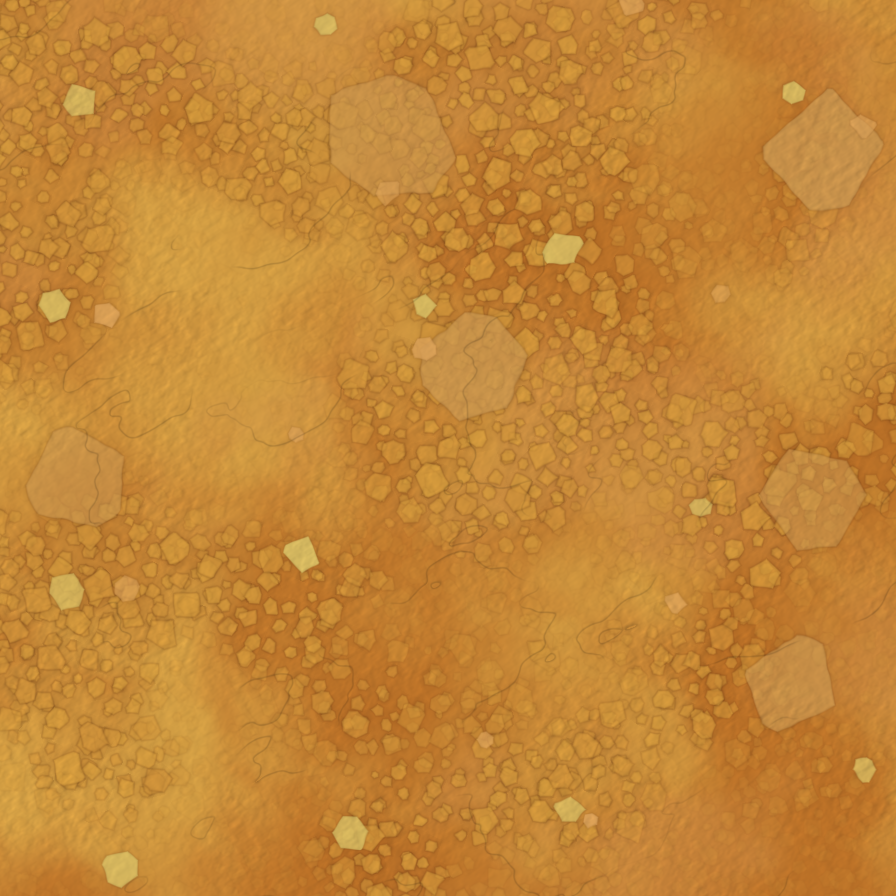
A Shadertoy shader for this texture:

```glsl
// Ochre ground strewn with angular pebbles: cloudy layered noise for the earth,
// scattered clipped polygons for gravel, bright stones and large flat slabs,
// then fine cracks and an embossed grain over everything.

const vec3 DEEP_OCHRE = vec3(0.735, 0.445, 0.155);
const vec3 MID_OCHRE  = vec3(0.785, 0.535, 0.215);
const vec3 GOLD_SAND  = vec3(0.835, 0.630, 0.270);
const vec3 TAN_CLAY   = vec3(0.800, 0.545, 0.265);
const vec3 GRAVEL     = vec3(0.830, 0.605, 0.235);
const vec3 SLAB       = vec3(0.785, 0.585, 0.310);
const vec3 PALE_STONE = vec3(0.840, 0.735, 0.385);
const vec3 PINK_STONE = vec3(0.860, 0.635, 0.350);

const float TAU = 6.28318;
const float CLOUD_SCALE = 4.2;
const float CLUSTER_SCALE = 3.6;
const float EDGE_SOFTNESS = 0.0011;
const float RIM_WIDTH = 0.0014;
const float SHADOW_WIDTH = 0.005;
const float CRACK_WIDTH = 0.0011;
const float CRACK_DEPTH = 0.13;
const float GRAIN_DEPTH = 0.085;

struct Stone { float dist; vec2 center; float tone; };

float hash(vec2 p) {
    vec3 q = fract(p.xyx * vec3(0.1031, 0.1030, 0.0973));
    q += dot(q, q.yzx + 33.33);
    return fract((q.x + q.y) * q.z);
}

float noise(vec2 p) {
    vec2 i = floor(p), f = fract(p);
    f = f * f * f * (f * (f * 6.0 - 15.0) + 10.0);
    return mix(mix(hash(i), hash(i + vec2(1, 0)), f.x),
               mix(hash(i + vec2(0, 1)), hash(i + vec2(1, 1)), f.x), f.y);
}

mat2 rotation(float a) { return mat2(cos(a), sin(a), -sin(a), cos(a)); }

float fbm(vec2 p) {
    float sum = 0.0, amp = 0.53;
    for (int i = 0; i < 4; i++) {
        sum += amp * noise(p);
        p = rotation(0.6) * p * 2.03 + 17.3;
        amp *= 0.5;
    }
    return sum;
}

// Irregular convex polygon with its far corners clipped by a circle
float polygon(vec2 p, float radius, vec2 id) {
    float sides = 4.0 + floor(4.0 * hash(id + 3.7));
    float turn = TAU * hash(id + 9.1);
    float d = length(p) - 1.22 * radius;
    for (float k = 0.0; k < sides; k++) {
        vec2 key = id + vec2(k * 7.3, k * 3.1);
        float a = turn + TAU * (k + 0.4 * hash(key)) / sides;
        float reach = radius * (0.82 + 0.22 * hash(key + 5.5));
        d = max(d, dot(p, vec2(cos(a), sin(a))) - reach);
    }
    return d;
}

// One stone per grid cell, kept inside its cell; radii are in cell units
Stone scatter(vec2 uv, float cells, float angle, vec2 radii, float share, float seed) {
    mat2 turn = rotation(angle);
    vec2 g = turn * uv * cells;
    vec2 cell = floor(g), id = cell + seed;
    float radius = mix(radii.x, radii.y, hash(id + 1.3));
    float room = max(0.5 - 1.25 * radius, 0.0);
    vec2 center = cell + 0.5 + room * (2.0 * vec2(hash(id + 21.7), hash(id + 47.9)) - 1.0);
    float d = hash(id + 71.1) < share ? polygon(g - center, radius, id) / cells : 1.0;
    return Stone(d, transpose(turn) * center / cells, hash(id + 88.3));
}

void paint(inout vec3 col, Stone s, vec3 tint, float alpha, float relief) {
    float soft = max(EDGE_SOFTNESS, 0.7 / iResolution.y);
    float inside = 1.0 - smoothstep(-soft, soft, s.dist);
    float rim = exp(-pow(s.dist / RIM_WIDTH, 2.0));
    float shadow = exp(-max(s.dist, 0.0) / SHADOW_WIDTH) * (1.0 - inside);
    col = mix(col, tint, alpha * inside);
    col *= 1.0 - relief * (0.11 * rim + 0.06 * shadow) * vec3(0.8, 1.0, 1.2);
}

float clusterAt(vec2 p) { return smoothstep(0.42, 0.62, fbm(p * CLUSTER_SCALE + 31.0)); }

float crackField(vec2 p) { return fbm(rotation(-0.5) * p * vec2(5.0, 9.0) + 63.0) - 0.5; }

void mainImage(out vec4 fragColor, in vec2 fragCoord) {
    vec2 uv = fragCoord / iResolution.y;
    vec2 rough = uv + 0.003 * (vec2(noise(uv * 70.0), noise(uv * 70.0 + 40.0)) - 0.5);

    // Cloudy earth, darker where gravel gathers
    float cloud = fbm(uv * CLOUD_SCALE + 0.5 * fbm(uv * 6.0 + 11.0));
    float t = smoothstep(0.22, 0.78, cloud - 0.07 * clusterAt(uv) + 0.03);
    vec3 col = mix(mix(DEEP_OCHRE, MID_OCHRE, min(2.0 * t, 1.0)), GOLD_SAND, max(2.0 * t - 1.0, 0.0));
    col = mix(col, TAN_CLAY, 0.55 * smoothstep(0.45, 0.65, fbm(uv * 4.0 + 83.0)));

    // Gravel in three sizes: clear inside clusters, faint elsewhere
    for (float k = 0.0; k < 3.0; k++) {
        float cells = 44.0 - 11.0 * k;
        Stone s = scatter(rough, cells, 0.4 + 0.9 * k, vec2(0.20, 0.36), 0.75, 130.0 + 57.0 * k);
        float strength = mix(0.13, 0.95, clusterAt(s.center));
        vec3 tint = mix(MID_OCHRE, GRAVEL, 0.4 + 0.7 * s.tone);
        paint(col, s, tint, 0.75 * strength, strength);
    }

    // Large slabs, then small bright stones
    Stone slab = scatter(rough, 3.0, 0.0, vec2(0.13, 0.22), 0.6, 311.0);
    paint(col, slab, SLAB, 0.55 + 0.35 * slab.tone, 0.8);
    Stone pink = scatter(rough, 4.0, 0.3, vec2(0.03, 0.06), 0.55, 417.0);
    paint(col, pink, PINK_STONE, 0.5 + 0.4 * pink.tone, 0.5);
    Stone pale = scatter(rough, 4.0, 0.0, vec2(0.045, 0.082), 0.72, 523.0);
    paint(col, pale, PALE_STONE, 0.75 + 0.2 * pale.tone, 0.7);

    // Broken hairline cracks of even width
    float c = crackField(uv), h = 0.001;
    vec2 slope = vec2(crackField(uv + vec2(h, 0)) - c, crackField(uv + vec2(0, h)) - c) / h;
    float crack = exp(-pow(c / (max(length(slope), 0.4) * CRACK_WIDTH), 2.0));
    col *= 1.0 - CRACK_DEPTH * crack * smoothstep(0.4, 0.65, noise(uv * 13.0 + 7.0));

    // Embossed grain lit from the upper left
    vec2 g = rotation(-0.6) * uv * vec2(105.0, 150.0);
    float emboss = noise(g) - noise(g + vec2(0.35, -0.45));
    emboss += 0.6 * (noise(g * 2.1 + 9.0) - noise(g * 2.1 + vec2(9.4, 8.5)));
    float wear = 0.4 + 0.9 * noise(uv * 11.0 + 29.0);
    col *= 1.0 + GRAIN_DEPTH * wear * emboss;

    fragColor = vec4(clamp(col, 0.0, 1.0), 1.0);
}
```
